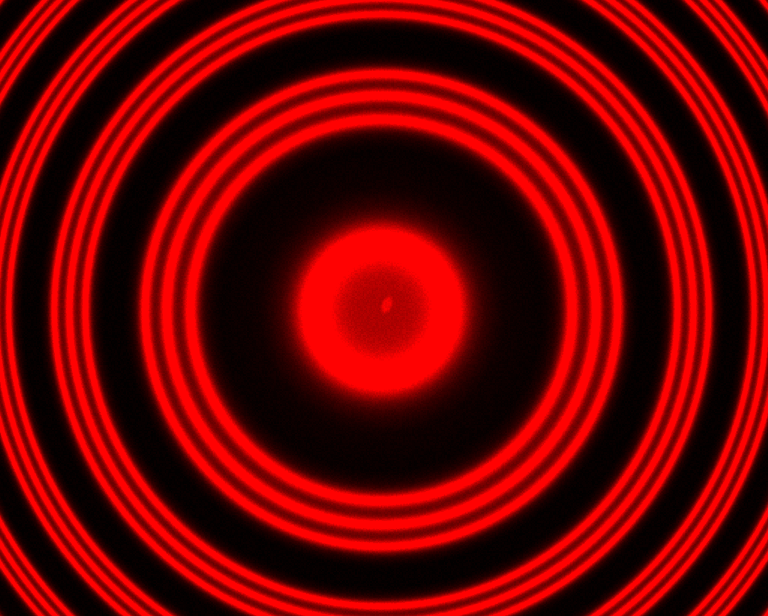
A WebGL 1 fragment shader for this background:

```glsl
precision highp float;
// Red interference rings: split triplets evenly spaced in squared radius around a glowing core.
uniform vec2 u_resolution;

float hash(vec2 p) {
  vec3 q = fract(vec3(p.xyx) * 0.1031);
  q += dot(q, q.yzx + 33.33);
  return fract((q.x + q.y) * q.z);
}

// One spectral line: a narrow Gaussian peak on a wide Lorentzian skirt.
float lineProfile(float d) {
  float peak = d / 0.0069;
  float skirt = d / 0.0106;
  return 0.6 * exp(-peak * peak) + 0.45 / (1.0 + skirt * skirt);
}

// Three neighbouring lines, repeated once per interference order.
float triplets(float radiusSquared) {
  const float period = 0.135;
  float x = mod(radiusSquared + 0.0135 + 0.5 * period, period) - 0.5 * period;
  float sum = 0.0;
  for (int i = -1; i <= 1; i++) {
    sum += lineProfile(x - float(i) * 0.0257);
  }
  return max(1.15 * (sum - 0.08), 0.0);
}

void main() {
  vec2 uv = gl_FragCoord.xy / u_resolution;
  vec2 p = (uv - vec2(0.4967, 0.4963)) * vec2(u_resolution.x / u_resolution.y, 1.0);
  float r2 = dot(p, p);

  // Rings and the soft core glow
  float light = triplets(r2) + 0.25 * exp(-r2 / 0.0216);

  // Small tilted speck beside the centre
  vec2 s = p - vec2(0.0085, 0.0085);
  s = mat2(0.93, 0.37, -0.37, 0.93) * s;
  float speck = 1.0 - smoothstep(0.55, 1.25, length(s / vec2(0.0085, 0.0150)));
  light = mix(light, max(light, 0.92), speck);

  // Sensor grain, strongest in the midtones, over a dim floor
  float grain = hash(floor(uv * vec2(512.0, 410.0))) - 0.5;
  light += 0.022 + grain * (0.04 + 0.08 * light);

  vec3 color = vec3(1.0, 0.008, 0.008) * clamp(light, 0.0, 1.0);
  gl_FragColor = vec4(color, 1.0);
}
```
